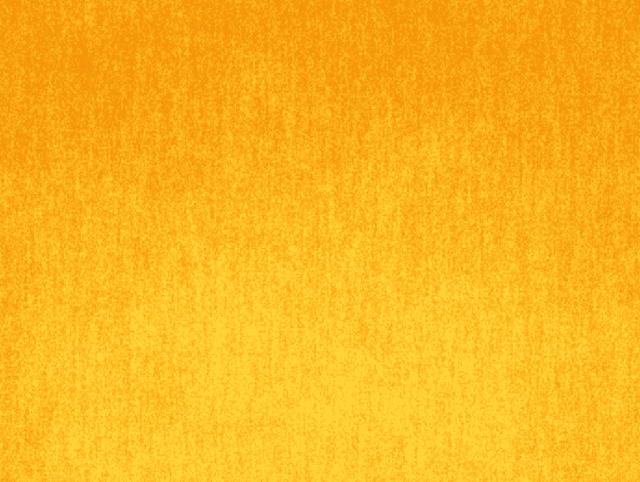
A Shadertoy shader for this texture:

```glsl
// Golden woven cloth: a warm glow rising from below, with vertical fibres and fine grain.

const vec3 ORANGE = vec3(0.960, 0.590, 0.040);
const vec3 AMBER  = vec3(0.985, 0.710, 0.120);
const vec3 YELLOW = vec3(1.000, 0.830, 0.220);

// Hash of a lattice cell, 0 to 1
float hash(vec2 cell, float seed) {
    vec3 q = fract(vec3(cell.xyx + seed * 17.0) * vec3(0.1031, 0.1030, 0.0973));
    q += dot(q, q.yzx + 33.33);
    return fract((q.x + q.y) * q.z);
}

// Smooth value noise, centred on zero
float noise(vec2 p, float seed) {
    vec2 cell = floor(p);
    vec2 f = fract(p);
    f = f * f * (3.0 - 2.0 * f);
    float low  = mix(hash(cell, seed), hash(cell + vec2(1, 0), seed), f.x);
    float high = mix(hash(cell + vec2(0, 1), seed), hash(cell + vec2(1, 1), seed), f.x);
    return mix(low, high, f.y) - 0.5;
}

// Brightness falling away from a point near the bottom edge
float glow(vec2 uv, vec2 centre, float bright, float dim) {
    float d = length((uv - centre) * vec2(0.9, 1.0));
    return mix(bright, dim, smoothstep(0.1, 0.95, d));
}

// Long vertical threads over shorter ones, with a faint cross weave
float fibres(vec2 p) {
    float threads = 0.26 * noise(p * vec2(150.0, 13.0), 1.0);
    threads += 0.24 * noise(p * vec2(190.0, 38.0), 2.0);
    threads += 0.10 * noise(p * vec2(22.0, 170.0), 3.0);
    return threads;
}

// Soft blotches summed over octaves
float mottle(vec2 p) {
    float sum = 0.0;
    float amount = 0.13;
    float scale = 6.0;
    for (int i = 0; i < 4; i++) {
        sum += amount * noise(p * scale, 4.0 + float(i));
        scale *= 2.1;
        amount *= 0.85;
    }
    return sum;
}

// Crisp speckle at two sizes
float grain(vec2 p) {
    return 0.55 * noise(p * vec2(260.0, 215.0), 9.0)
         + 0.48 * noise(p * vec2(386.0, 350.0) + 0.5, 10.0);
}

// Three-stop colour ramp
vec3 clothColour(float t) {
    vec3 lower = mix(ORANGE, AMBER, clamp(t * 2.0, 0.0, 1.0));
    return mix(lower, YELLOW, clamp(t * 2.0 - 1.0, 0.0, 1.0));
}

void mainImage(out vec4 fragColor, in vec2 fragCoord) {
    vec2 uv = fragCoord / iResolution.xy;
    vec2 p = fragCoord / iResolution.y;

    float tone = glow(uv, vec2(0.5, 0.1), 0.86, 0.11);
    tone += fibres(p) + mottle(p) + grain(p);

    fragColor = vec4(clothColour(tone), 1.0);
}
```
